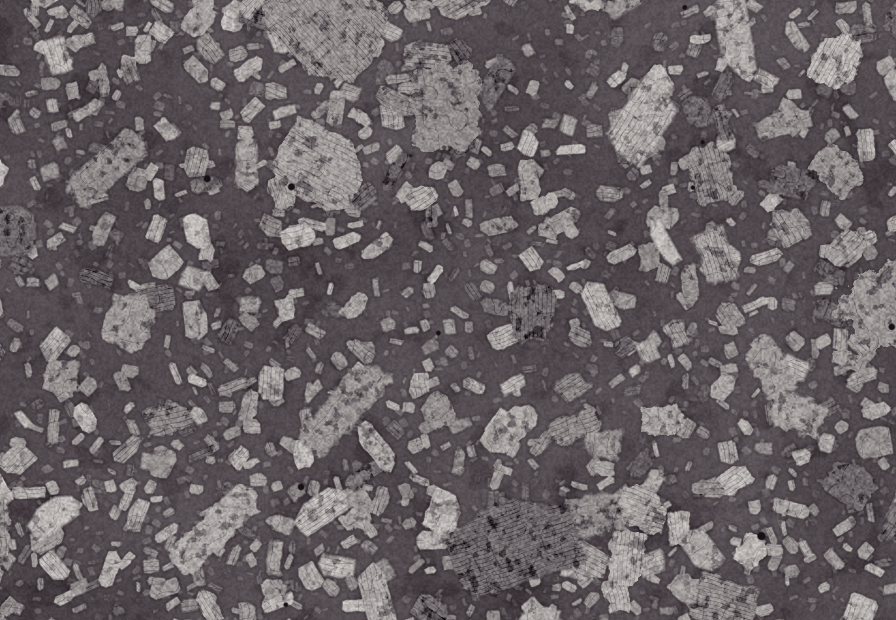
A WebGL 1 fragment shader for this texture:

```glsl
precision highp float;
// Porphyritic rock thin section: pale broken crystals in a dark, grainy groundmass.
uniform vec2 u_resolution;

const float PI = 3.14159265;

vec4 hash4(vec2 cell, float seed) {
  vec4 h = fract(vec4(cell.xyx, cell.y + seed) * vec4(0.1031, 0.1030, 0.0973, 0.1099) + seed * 0.137);
  h += dot(h, h.wzxy + 33.33);
  return fract((h.xxyz + h.yzzw) * h.zywx);
}

float noise(vec2 p) {
  vec2 i = floor(p);
  vec2 f = fract(p);
  f = f * f * (3.0 - 2.0 * f);
  float low = mix(hash4(i, 1.0).x, hash4(i + vec2(1.0, 0.0), 1.0).x, f.x);
  float high = mix(hash4(i + vec2(0.0, 1.0), 1.0).x, hash4(i + 1.0, 1.0).x, f.x);
  return mix(low, high, f.y);
}

float fbm(vec2 p) {
  float sum = 0.0;
  float weight = 0.533;
  for (int i = 0; i < 4; i++) {
    sum += weight * noise(p);
    p = mat2(1.6, 1.2, -1.2, 1.6) * p + 7.3;
    weight *= 0.5;
  }
  return sum;
}

vec2 rotate(vec2 p, float angle) {
  float c = cos(angle);
  float s = sin(angle);
  return vec2(c * p.x + s * p.y, c * p.y - s * p.x);
}

// Box whose corners are cut by randomly tilted planes
float crystalDistance(vec2 q, vec2 halfSize, vec4 cuts) {
  vec2 edge = abs(q) - halfSize;
  float d = max(edge.x, edge.y);
  for (int i = 0; i < 4; i++) {
    float angle = (float(i) + 0.2 + 0.6 * cuts.x) * 0.5 * PI;
    vec2 normal = vec2(cos(angle), sin(angle));
    float reach = dot(abs(normal), halfSize) * mix(0.66, 1.0, cuts.y);
    d = max(d, dot(q, normal) - reach);
    cuts = cuts.yzwx;
  }
  return d;
}

// Cleavage lines, cracks and dark inclusions within one crystal
float crystalTone(vec2 q, vec4 look, float grain, float flecks) {
  float tone = look.w < 0.15 ? mix(0.38, 0.46, look.z) : mix(0.54, 0.73, look.z);
  float wobble = noise(q * 45.0 + look.xy * 90.0);
  float lines = smoothstep(0.45, 1.0, sin(q.y * mix(600.0, 1000.0, look.x) + wobble * 4.0));
  float lined = step(0.5, fract(look.z * 7.0 + look.w));
  float crack = 1.0 - smoothstep(0.0, 0.05, abs(wobble - 0.5));
  tone -= lines * lined * 0.10 * (0.4 + wobble);
  tone -= crack * 0.11 + flecks * 0.22;
  return tone + (grain - 0.5) * 0.32;
}

// Lays one size class of scattered crystals over the tone below
float addCrystals(float tone, vec2 p, float cell, float share, float strength,
                  float ragged, float grain, float flecks, float seed) {
  float pixel = 1.0 / u_resolution.y;
  for (int j = -1; j <= 1; j++) {
    for (int i = -1; i <= 1; i++) {
      vec2 id = floor(p / cell) + vec2(float(i), float(j));
      vec4 place = hash4(id, seed);
      if (place.x > share) continue;
      vec4 look = hash4(id, seed + 17.0);
      vec4 cuts = hash4(id, seed + 31.0);
      vec2 center = (id + 0.5 + 0.7 * (place.yz - 0.5)) * cell;
      vec2 q = rotate(p - center, place.w * PI);
      vec2 halfSize = cell * mix(0.24, 0.48, look.x) * vec2(1.0, mix(0.28, 0.85, look.y));
      float rough = mix(0.12, 0.85, cuts.z * cuts.z);
      float d = crystalDistance(q, halfSize, cuts) + (ragged - 0.5) * rough * halfSize.y;
      float feather = max(0.6 * pixel, 0.0014) + 0.16 * halfSize.y * pow(cuts.w, 4.0);
      float rim = 1.0 - smoothstep(0.0, 0.004, abs(d - 0.002));
      tone -= 0.035 * rim * strength;
      if (d > feather) continue;
      float cover = 1.0 - smoothstep(-feather, feather, d);
      tone = mix(tone, crystalTone(q, look, grain, flecks), cover * strength);
    }
  }
  return tone;
}

// Rare opaque round specks
float speckMask(vec2 p, float cell, float share) {
  vec2 id = floor(p / cell);
  vec4 h = hash4(id, 53.0);
  vec2 center = (id + 0.2 + 0.6 * h.yz) * cell;
  float radius = mix(0.003, 0.007, h.w * h.w);
  float soft = 1.0 / u_resolution.y;
  return step(h.x, share) * (1.0 - smoothstep(radius - soft, radius + soft, length(p - center)));
}

// Purplish shadows, faintly warm highlights
vec3 printColor(float tone) {
  vec3 shadowTint = vec3(0.014, -0.016, 0.003);
  vec3 lightTint = vec3(0.014, -0.003, -0.010);
  return vec3(tone) + mix(shadowTint, lightTint, smoothstep(0.3, 0.65, tone));
}

void main() {
  vec2 p = gl_FragCoord.xy / u_resolution.y + 3.0;
  float ragged = fbm(p * 75.0);
  float grain = mix(noise(p * 330.0), fbm(p * 130.0 + 9.0), 0.5);
  float flecks = smoothstep(0.56, 0.74, fbm(p * 85.0 + 40.0));

  // Groundmass with cloudy shade and fine grain
  float tone = 0.305 + 0.11 * (fbm(p * 5.0) - 0.5) + 0.12 * (grain - 0.5);
  tone -= 0.05 * smoothstep(0.58, 0.72, fbm(p * 22.0 + 5.0));

  // Crystals from microlites up to large phenocrysts
  tone = addCrystals(tone, p, 0.016, 0.25, 0.35, ragged, grain, 0.0, 3.0);
  tone = addCrystals(tone, p, 0.032, 0.45, 0.85, ragged, grain, 0.0, 11.0);
  tone = addCrystals(tone, p, 0.060, 0.58, 1.0, ragged, grain, flecks * 0.6, 23.0);
  tone = addCrystals(tone, p, 0.105, 0.56, 1.0, ragged, grain, flecks, 37.0);
  tone = addCrystals(tone, p, 0.230, 0.30, 1.0, ragged, grain, flecks, 43.0);

  tone = mix(tone, 0.08, speckMask(p, 0.11, 0.12));
  gl_FragColor = vec4(printColor(tone), 1.0);
}
```
